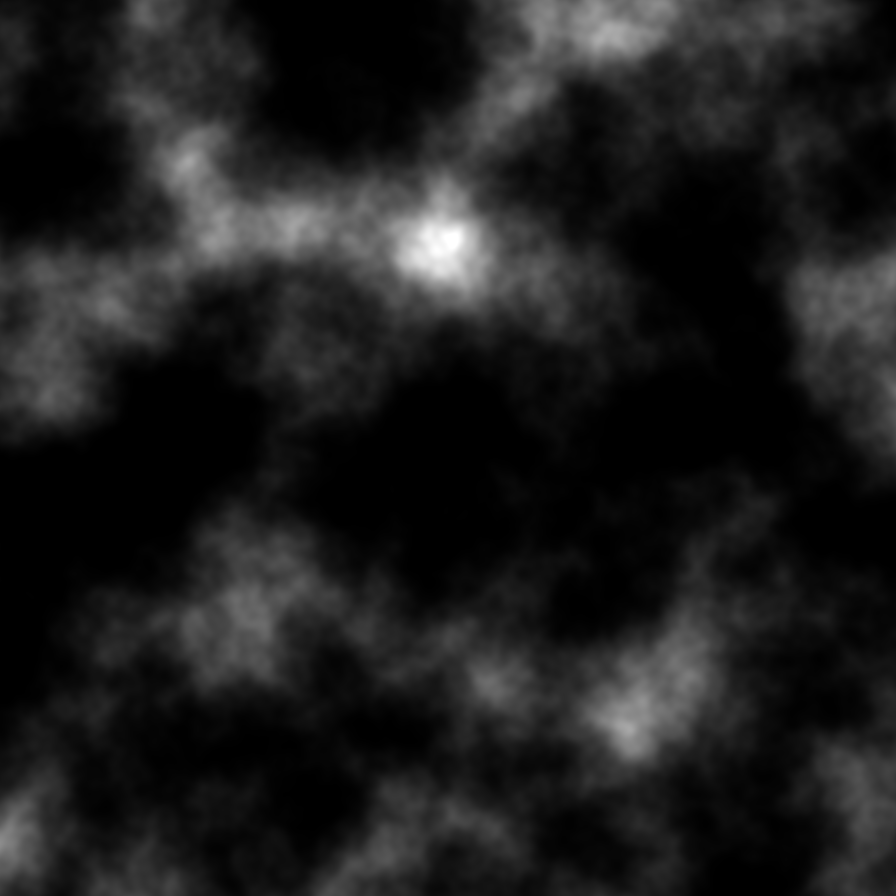
This texture is drawn by a Shadertoy shader. Its source:

```glsl
// Random unit vector for a lattice cell
vec2 cellGradient(vec2 cell) {
    uvec2 q = uvec2(ivec2(cell)) * uvec2(1597u, 3812u + 1u);
    uint h = (q.x ^ (q.y << 7)) * 74763u + q.y;
    h = (h ^ (h >> 15)) * 40503u;
    h = (h ^ (h >> 13)) * 69069u;
    h ^= h >> 16;
    float angle = float(h & 65535u) / 65536.0 * 6.28319;
    return vec2(cos(angle), sin(angle));
}

// Smooth gradient noise centred on zero
float gradientNoise(vec2 p) {
    vec2 cell = floor(p);
    vec2 f = p - cell;
    vec2 blend = f * f * f * (f * (f * 6.0 - 15.0) + 10.0);
    vec2 right = vec2(1.0, 0.0);
    vec2 up = vec2(0.0, 1.0);
    float lower = mix(dot(cellGradient(cell), f),
                      dot(cellGradient(cell + right), f - right), blend.x);
    float upper = mix(dot(cellGradient(cell + up), f - up),
                      dot(cellGradient(cell + 1.0), f - 1.0), blend.x);
    return mix(lower, upper, blend.y);
}

// Octaves, each doubled in frequency and turned to hide the lattice
float cloudNoise(vec2 p) {
    mat2 doubleAndTurn = mat2(1.6, 1.2, -1.2, 1.6);
    float sum = 0.0;
    float amplitude = 1.0;
    for (int octave = 0; octave < 5; octave++) {
        sum += amplitude * gradientNoise(p);
        p = doubleAndTurn * p + vec2(17.3, 9.7);
        amplitude *= 0.5;
    }
    return sum;
}

void mainImage(out vec4 fragColor, in vec2 fragCoord) {
    vec2 uv = fragCoord / iResolution.y;
    float density = max(0.267 + 0.86 * cloudNoise(uv * 4.0 + vec2(5.4, 2.6)), 0.0);

    // Squaring deepens the gaps and leaves a few bright cores
    float brightness = min(density * density, 1.0);
    fragColor = vec4(vec3(brightness), 1.0);
}
```
